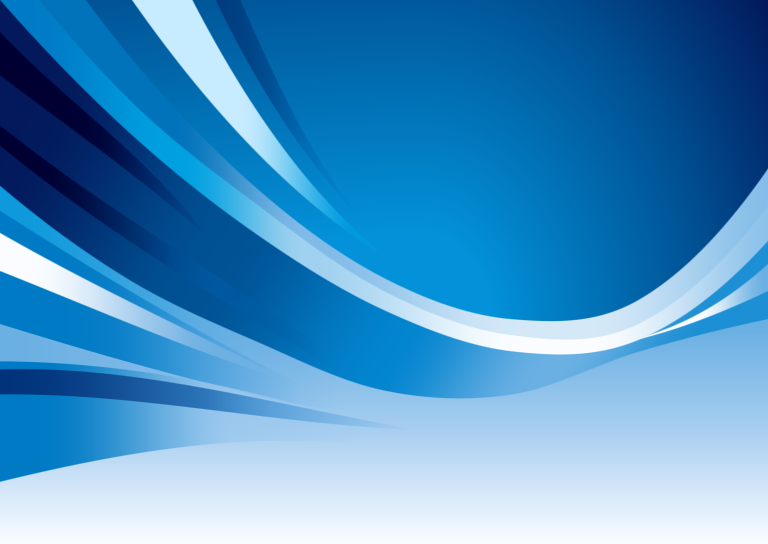
Give the GLSL for this background, as a WebGL 2 fragment shader.

```glsl
#version 300 es
precision highp float;

uniform vec2 u_resolution;
out vec4 fragColor;

#define CANVAS vec2(768.0, 542.0)
#define GLOW_CENTER vec2(420.0, 320.0)
#define NAVY vec3(0.01, 0.10, 0.36)
#define INK vec3(0.0, 0.0, 0.20)
#define DEEP vec3(0.0, 0.32, 0.58)
#define BLUE vec3(0.0, 0.48, 0.77)
#define AZURE vec3(0.01, 0.57, 0.85)
#define SKY vec3(0.42, 0.69, 0.89)
#define PALE vec3(0.66, 0.81, 0.94)
#define WHITE vec3(0.98, 0.99, 1.0)

// Smooth coverage of the side where d is positive
float cover(float d) {
  return smoothstep(-0.7, 0.7, d / max(fwidth(d), 0.0001));
}

// Cubic through four heights at t = 0, 1/3, 2/3, 1
float cubic(float t, vec4 h) {
  float s = 3.0 * t, a = s - 1.0, b = s - 2.0, c = s - 3.0;
  return dot(h, vec4(-a * b * c / 6.0, s * b * c / 2.0, -s * a * c / 2.0, s * a * b / 6.0));
}

// Catmull-Rom curve over seven evenly spaced heights
float spline(float x, float h[7]) {
  float s = clamp(x / CANVAS.x, 0.0, 1.0) * 6.0;
  int i = min(int(s), 5);
  float t = s - float(i), b = h[i], c = h[i + 1];
  float a = i > 0 ? h[i - 1] : 3.0 * b - 3.0 * c + h[2];
  float d = i < 5 ? h[min(i + 2, 6)] : 3.0 * c - 3.0 * b + h[4];
  float m0 = 0.5 * (c - a), m1 = 0.5 * (d - b);
  return b + t * (m0 + t * (3.0 * (c - b) - 2.0 * m0 - m1 + t * (2.0 * (b - c) + m0 + m1)));
}

// Three-stop gradient
vec3 ramp(float x, vec3 stops, vec3 a, vec3 b, vec3 c) {
  vec3 low = mix(a, b, smoothstep(stops.x, stops.y, x));
  return mix(low, c, smoothstep(stops.y, stops.z, x));
}

// Tapering band; blend holds colour start, colour end and fade start
void streak(inout vec3 col, vec2 p, vec2 span, vec4 upper, vec4 lower,
            vec3 head, vec3 tail, vec3 blend) {
  float t = (p.x - span.x) / (span.y - span.x);
  float shape = cover(p.y - cubic(t, upper)) * cover(cubic(t, lower) - p.y);
  float fade = clamp((1.0 - t) / max(1.0 - blend.z, 0.01), 0.0, 1.0);
  col = mix(col, mix(head, tail, smoothstep(blend.x, blend.y, t)), shape * fade);
}

// Upper field with its glow and two falling streaks
vec3 upperField(vec2 p) {
  vec2 q = (p - GLOW_CENTER) * vec2(p.x < GLOW_CENTER.x ? 0.3 : 1.0, 0.8);
  float r = length(q);
  vec3 col = mix(AZURE, DEEP, clamp((r - 70.0) / 210.0, 0.0, 1.0));
  col = mix(col, NAVY, clamp((r - 280.0) / 150.0, 0.0, 1.0));
  streak(col, p, vec2(200, 380), vec4(-98, 44, 160, 236), vec4(-33, 83, 171, 236),
         vec3(0.0, 0.24, 0.50), BLUE, vec3(0.1, 0.9, 0.4));
  streak(col, p, vec2(132, 395), vec4(-130, 50, 178, 262), vec4(0, 112, 199, 262),
         vec3(0.78, 0.92, 1.0), vec3(0.0, 0.62, 0.88), vec3(0.4, 0.85, 0.75));
  return col;
}

// Dark body under the ribbon
vec3 bodyField(vec2 p) {
  float t = p.x + 0.6 * p.y;
  vec3 col = ramp(t, vec3(100, 370, 610), NAVY, DEEP, vec3(0.01, 0.52, 0.81));
  float haze = smoothstep(600.0, 770.0, t) * (1.0 - 0.75 * smoothstep(780.0, 900.0, t));
  col = mix(col, SKY, haze);
  streak(col, p, vec2(0, 210), vec4(32, 98, 161, 238), vec4(75, 127, 180, 238),
         INK, vec3(0.0, 0.15, 0.43), vec3(0.3, 1.0, 0.5));
  streak(col, p, vec2(0, 330), vec4(125, 205, 277, 352), vec4(145, 227, 298, 366),
         INK, vec3(0.0, 0.36, 0.65), vec3(0.1, 0.7, 0.5));
  streak(col, p, vec2(768, 610), vec4(263, 303, 329, 343.5), vec4(290, 313, 331.5, 344),
         SKY, WHITE, vec3(0.0, 0.45, 1.0));
  return col;
}

// Pale ground with streaks fanning from the left
vec3 groundField(vec2 p) {
  vec3 col = mix(SKY, PALE, clamp((p.y - 330.0) / 100.0, 0.0, 1.0));
  col = mix(col, WHITE, clamp((p.y - 430.0) / 112.0, 0.0, 1.0));
  streak(col, p, vec2(0, 340), vec4(-10), vec4(323, 356, 387, 410),
         vec3(0.05, 0.60, 0.86), SKY, vec3(0.0, 0.8, 0.5));
  streak(col, p, vec2(0, 300), vec4(210, 272, 330, 383), vec4(323, 353, 380, 402),
         BLUE, vec3(0.25, 0.60, 0.85), vec3(0.2, 0.9, 0.4));
  streak(col, p, vec2(0, 290), vec4(232, 284, 332, 380), vec4(270, 309, 347, 380),
         WHITE, vec3(0.50, 0.72, 0.90), vec3(0.1, 0.7, 0.6));
  streak(col, p, vec2(0, 260), vec4(323, 349, 373, 394), vec4(360, 365, 376, 394),
         SKY, vec3(0.55, 0.75, 0.92), vec3(0.0, 1.0, 0.6));
  streak(col, p, vec2(0, 370), vec4(360, 368, 390, 425), vec4(480, 454, 440, 444),
         BLUE, vec3(0.60, 0.78, 0.93), vec3(0.1, 0.65, 0.5));
  streak(col, p, vec2(0, 410), vec4(368, 376, 400, 427), vec4(393, 400, 416, 428),
         vec3(0.0, 0.20, 0.48), vec3(0.25, 0.58, 0.84), vec3(0.0, 0.8, 0.5));
  return col;
}

void main() {
  // Design grid with y running downward
  vec2 p = vec2(gl_FragCoord.x, u_resolution.y - gl_FragCoord.y) / u_resolution * CANVAS;

  float ribbonTop = spline(p.x, float[7](-125.0, 54.0, 187.0, 277.0, 318.0, 298.0, 168.0));
  float ribbonMid = spline(p.x, float[7](-50.0, 98.0, 203.0, 290.0, 334.0, 322.0, 205.0));
  float ribbonEnd = spline(p.x, float[7](0.0, 131.0, 233.0, 309.0, 350.0, 338.0, 240.0));
  float groundTop = spline(p.x, float[7](185.0, 278.0, 340.0, 389.0, 393.0, 350.0, 318.0));

  // Two-tone ribbon, brightest at the bottom of its sweep
  float dim = smoothstep(590.0, 790.0, p.x);
  vec3 shade = ramp(p.x, vec3(170, 310, 520), vec3(0.0, 0.45, 0.73), vec3(0.50, 0.73, 0.91), vec3(0.83, 0.91, 0.97));
  vec3 light = ramp(p.x, vec3(180, 310, 520), mix(BLUE, vec3(0.0, 0.63, 0.88), smoothstep(30.0, 180.0, p.x)),
                    vec3(0.63, 0.82, 0.94), WHITE);

  vec3 col = upperField(p);
  col = mix(col, mix(shade, SKY, 0.8 * dim), cover(p.y - ribbonTop));
  col = mix(col, mix(light, SKY, 0.8 * dim), cover(p.y - ribbonMid));
  col = mix(col, bodyField(p), cover(p.y - ribbonEnd));
  col = mix(col, groundField(p), cover(p.y - groundTop));
  fragColor = vec4(col, 1.0);
}
```
